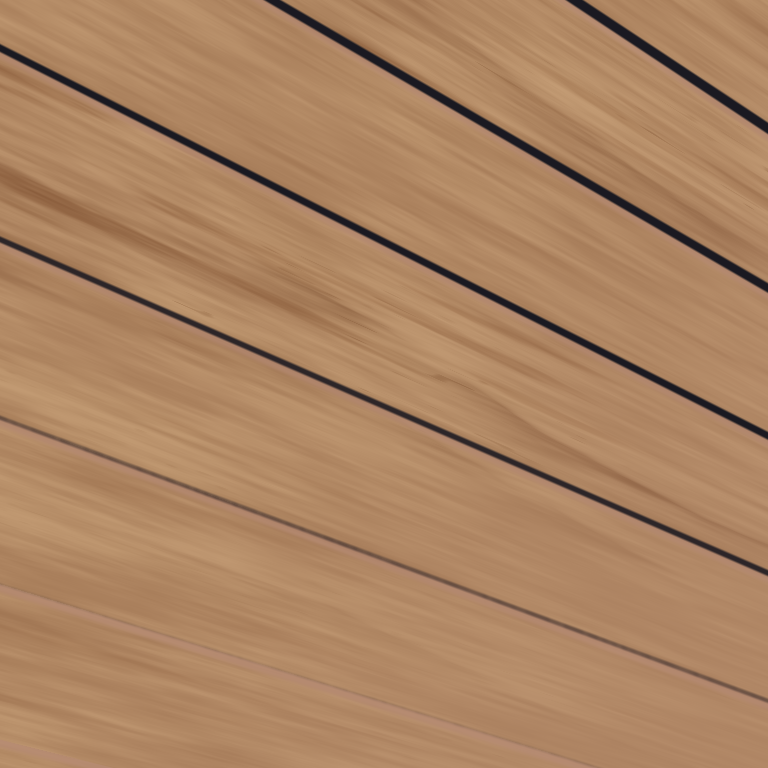
A WebGL 2 fragment shader for this texture:

```glsl
#version 300 es
precision highp float;

uniform vec2 u_resolution;
out vec4 fragColor;

float hash(vec2 p) {
    return fract(sin(dot(p, vec2(127.1, 311.7))) * 43758.5453);
}

float noise(vec2 p) {
    vec2 i = floor(p), f = fract(p);
    f = f * f * (3.0 - 2.0 * f);
    return mix(mix(hash(i), hash(i + vec2(1, 0)), f.x),
               mix(hash(i + vec2(0, 1)), hash(i + vec2(1, 1)), f.x), f.y);
}

float fbm(vec2 p) {
    float sum = 0.0, amp = 0.5;
    for (int i = 0; i < 4; i++) {
        sum += amp * noise(p);
        p = p * 2.03 + 17.3;
        amp *= 0.5;
    }
    return sum;
}

// Height where seam k meets the left edge, measured downwards
float seamStart(float k) {
    return 0.0625 + 0.2585 * k / (1.0 + 0.037 * k);
}

vec3 woodColor(float along, float across) {
    float plank = floor(across), t = across - plank;
    vec2 seed = vec2(plank * 7.31, plank * 13.7);
    float figured = mod(plank, 2.0) < 0.5 && plank < 1.0 ? 1.0 : 0.35;

    // Broad mottling and fine fibres stretched along the plank
    float cloud = fbm(vec2(along * 3.5, across * 3.0) + seed);
    float fibre = fbm(vec2(along * 9.0 + across * 2.0, across * 28.0) + seed);
    float fleck = noise(vec2(along * 28.0 + across * 6.0, across * 62.0) + seed);
    vec3 color = mix(vec3(0.675, 0.51, 0.37), vec3(0.745, 0.59, 0.435),
                     smoothstep(0.2, 0.75, cloud * 0.65 + fibre * 0.35));
    color += (fibre - 0.47) * 0.07 * (0.5 + 0.5 * figured);
    color -= vec3(0.07, 0.075, 0.07) * figured * smoothstep(0.83, 1.0, fleck)
             * smoothstep(0.45, 0.65, cloud);

    // Wavy dark vein: crisp above, fading softly below
    float center = 0.53 + 0.09 * sin(along * 7.5 + 1.6) + 0.22 * along * along
                   + 0.14 * (fbm(vec2(along * 6.0, 2.0) + seed) - 0.5);
    center -= mod(plank, 2.0) * 0.48;
    float d = t - center;
    float vein = d < 0.0 ? exp(d * 45.0) : exp(-d * 9.0);
    vein *= smoothstep(0.2, 0.75, fbm(vec2(along * 5.0, across * 9.0) + seed + 4.0));
    color -= vec3(0.16, 0.17, 0.15) * vein * figured;

    // Secondary streaks
    float streak = fbm(vec2(along * 3.0, across * 11.0) + seed + 9.0);
    color -= vec3(0.07, 0.08, 0.075) * figured * smoothstep(0.52, 0.75, streak);
    return color;
}

void main() {
    vec2 p = gl_FragCoord.xy / u_resolution;
    p.y = 1.0 - p.y;
    float pixel = 1.0 / min(u_resolution.x, u_resolution.y);

    // Perspective: all seams converge far off to the right
    float shrink = 1.0 - 0.283 * p.x;
    float start = (p.y - 0.5226 * p.x) / shrink;
    float offset = start - 0.0625;
    float across = offset / (0.2585 - 0.037 * offset);

    vec3 color = woodColor(p.x, across);
    color = mix(color, vec3(0.70, 0.535, 0.415), 0.5 * smoothstep(0.7, 1.9, p.x + p.y));

    // Nearest seam, thinner and fainter towards the bottom
    float k = round(across);
    float d = (start - seamStart(k)) * shrink * 0.9;
    float halfWidth = max(0.0046 - 0.00105 * k, 0.0008);
    float strength = 1.0 - smoothstep(0.5, 4.0, k);
    strength *= 1.0 - 0.35 * smoothstep(1.0, 3.0, k) * noise(vec2(p.x * 160.0, k));

    // Pinkish bevel just below each seam
    float bevel = smoothstep(-0.001, halfWidth, d)
                  * (1.0 - smoothstep(halfWidth + 0.004, halfWidth + 0.012, d));
    color = mix(color, vec3(0.72, 0.55, 0.46), 0.75 * bevel);
    color -= 0.06 * exp(-abs(d) / 0.006) * strength;

    // Dark gap
    float soft = pixel + 0.0006;
    float gap = 1.0 - smoothstep(halfWidth - soft, halfWidth + soft, abs(d));
    vec3 gapColor = mix(vec3(0.10, 0.10, 0.13), vec3(0.27, 0.20, 0.19), smoothstep(0.0, 3.0, k));
    color = mix(color, gapColor, gap * strength);

    fragColor = vec4(color, 1.0);
}
```
